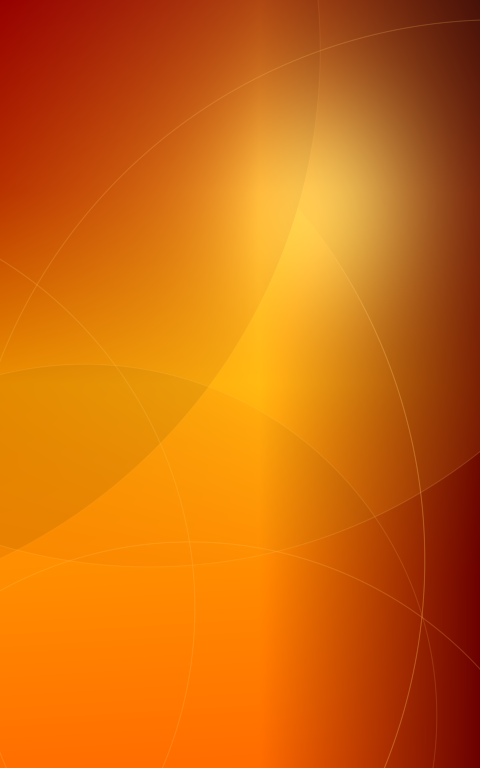
This background is drawn by a Shadertoy shader. Its source:

```glsl
#define CANVAS vec2(1.0, 1.6)
#define LINE_WIDTH 0.0011
#define LINE_COLOR vec3(1.0, 0.78, 0.36)
#define GLOW_CENTER vec2(0.688, 1.183)
#define GLOW_SIZE vec2(0.208, 0.25)
#define GLOW_COLOR vec3(0.19, 0.34, 0.24)
#define CREASE_X 0.54
#define DISC_SHADE 0.045
#define OVERLAP_SHADE 0.04
#define VEIL_COLOR vec3(0.05, 0.065, 0.01)

// Circles: centre, radius, line strength
const int RING_COUNT = 7;
const vec4 RINGS[RING_COUNT] = vec4[RING_COUNT](
    vec4(-0.508, 1.496, 1.175, 0.08),   // upper left disc
    vec4( 0.312, 1.525, 1.106, 0.16),   // upper veil
    vec4( 0.177, 0.108, 0.733, 0.14),   // lower disc
    vec4(-0.271, 0.433, 1.156, 0.30),   // right crescent
    vec4( 1.042, 0.440, 1.119, 0.20),
    vec4(-0.448, 0.333, 0.854, 0.20),
    vec4( 0.396, -0.350, 0.821, 0.20));

float circleDistance(vec2 p, vec4 ring) {
    return length(p - ring.xy) - ring.z;
}

float inside(float dist, float pixel) {
    return smoothstep(0.5 * pixel, -0.5 * pixel, dist);
}

// Five evenly spaced colour stops, t from 0 to 1
vec3 gradient(vec3 a, vec3 b, vec3 c, vec3 d, vec3 e, float t) {
    float s = 4.0 * t;
    vec3 color = mix(a, b, clamp(s, 0.0, 1.0));
    color = mix(color, c, clamp(s - 1.0, 0.0, 1.0));
    color = mix(color, d, clamp(s - 2.0, 0.0, 1.0));
    return mix(color, e, clamp(s - 3.0, 0.0, 1.0));
}

// Vertical gradients at the left, crease and right, blended across
vec3 backdrop(vec2 uv) {
    float t = 1.0 - uv.y;
    vec3 left = gradient(vec3(0.62, 0.0, 0.0), vec3(0.76, 0.21, 0.0),
        vec3(0.97, 0.59, 0.0), vec3(1.0, 0.54, 0.0), vec3(1.0, 0.42, 0.0), t);
    vec3 middle = gradient(vec3(0.70, 0.26, 0.06), vec3(0.92, 0.54, 0.10),
        vec3(1.0, 0.67, 0.05), vec3(1.0, 0.53, 0.0), vec3(0.98, 0.41, 0.0), t);
    vec3 right = gradient(vec3(0.23, 0.0, 0.02), vec3(0.40, 0.06, 0.02),
        vec3(0.43, 0.06, 0.0), vec3(0.42, 0.0, 0.0), vec3(0.42, 0.0, 0.0), t);
    vec3 color = mix(left, middle, clamp(uv.x / CREASE_X, 0.0, 1.0));
    return mix(color, right, clamp((uv.x - CREASE_X) / (1.0 - CREASE_X), 0.0, 1.0));
}

void mainImage(out vec4 fragColor, in vec2 fragCoord) {
    vec2 uv = fragCoord / iResolution.xy;
    vec2 p = uv * CANVAS;
    float pixel = CANVAS.y / iResolution.y;

    // Backdrop and soft glow
    vec3 color = backdrop(uv);
    vec2 g = (p - GLOW_CENTER) / GLOW_SIZE;
    color += GLOW_COLOR * exp(-dot(g, g));

    // Translucent discs
    float disc = inside(circleDistance(p, RINGS[0]), pixel);
    float veil = inside(circleDistance(p, RINGS[1]), pixel);
    float lower = inside(circleDistance(p, RINGS[2]), pixel);
    float crescent = inside(circleDistance(p, RINGS[3]), pixel);
    color += VEIL_COLOR * veil * uv.x * uv.x;
    color *= 1.0 - DISC_SHADE * disc;
    color *= 1.0 - OVERLAP_SHADE * lower * veil;
    color *= 1.0 + 0.025 * crescent * (1.0 - disc);

    // Fine outlines; the crescent stops at the upper left disc
    for (int i = 0; i < RING_COUNT; i++) {
        float dist = abs(circleDistance(p, RINGS[i]));
        float line = 1.0 - smoothstep(0.0, LINE_WIDTH + pixel * 0.6, dist);
        float visible = i == 3 ? 1.0 - disc : 1.0;
        color = mix(color, LINE_COLOR, line * visible * RINGS[i].w);
    }

    fragColor = vec4(clamp(color, 0.0, 1.0), 1.0);
}
```
